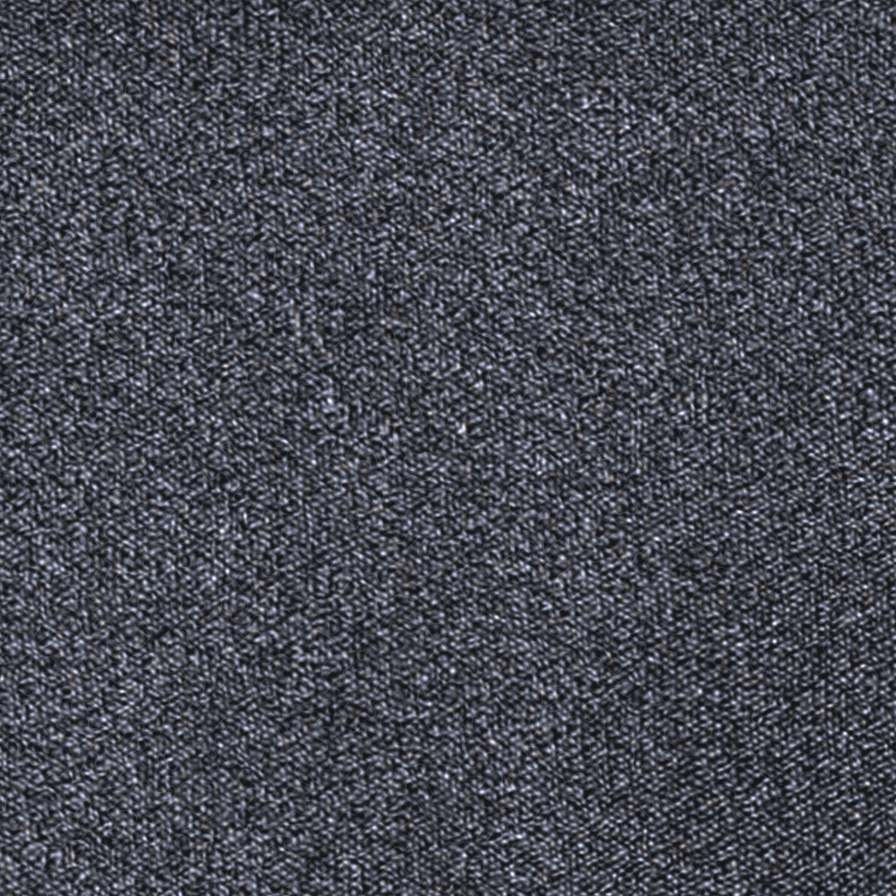
Give the GLSL for this texture, as a WebGL 1 fragment shader.

```glsl
precision highp float;
uniform vec2 u_resolution;

vec2 hash2(vec2 p) {
  vec3 q = fract(p.xyx * vec3(0.1031, 0.1030, 0.0973));
  q += dot(q, q.yzx + 33.33);
  return fract((q.xx + q.yz) * q.zy);
}

float gradientNoise(vec2 p) {
  vec2 i = floor(p), f = fract(p);
  vec2 w = f * f * f * (f * (f * 6.0 - 15.0) + 10.0);
  vec2 e = vec2(0.0, 1.0);
  float a = dot(hash2(i) * 2.0 - 1.0, f);
  float b = dot(hash2(i + e.yx) * 2.0 - 1.0, f - e.yx);
  float c = dot(hash2(i + e.xy) * 2.0 - 1.0, f - e.xy);
  float d = dot(hash2(i + e.yy) * 2.0 - 1.0, f - e.yy);
  return mix(mix(a, b, w.x), mix(c, d, w.x), w.y);
}

// Staggered rows of soft oval stitches, each with its own sheen and tilt
float stitches(vec2 p) {
  float sum = 0.0;
  for (int j = -1; j <= 1; j++) {
    float row = floor(p.y) + float(j);
    float x = p.x - 0.5 * mod(row, 2.0);
    for (int i = -1; i <= 1; i++) {
      vec2 cell = vec2(floor(x) + float(i), row);
      vec2 jitter = hash2(cell + 311.0) - 0.5;
      vec2 q = vec2(x, p.y) - cell - 0.5 - 0.36 * jitter;
      vec2 h = hash2(cell + 57.0);
      float tilt = -1.05 + 1.6 * jitter.x;
      float along = dot(q, vec2(cos(tilt), sin(tilt)));
      float dist2 = 1.35 * dot(q, q) - 0.7 * along * along;
      float sheen = 0.27 + 0.36 * h.x + 0.26 * smoothstep(0.92, 1.0, h.y);
      sum += sheen * exp(-7.5 * dist2);
    }
  }
  return sum;
}

void main() {
  vec2 uv = gl_FragCoord.xy / min(u_resolution.x, u_resolution.y);

  // Weave lattice, turned to the twill angle, with broad and fine warping
  vec2 warp = vec2(gradientNoise(uv * 5.0), gradientNoise(uv * 5.0 + 40.0));
  vec2 wobble = vec2(gradientNoise(uv * 45.0 + 3.0), gradientNoise(uv * 45.0 + 83.0));
  vec2 p = mat2(0.866, -0.5, 0.5, 0.866) * uv * 116.0 + 1.5 * warp + 0.5 * wobble + 200.0;
  float light = 0.085 + stitches(p);

  // Twill ribs show most towards the lower right
  float ribs = smoothstep(0.1, 0.9, uv.x - uv.y + 0.3 * gradientNoise(uv * 4.0));
  light *= 1.0 + 0.2 * ribs * cos(6.2832 * (p.y - 0.5));

  // Fine grain and curled loose fibres
  light += 0.12 * gradientNoise(uv * vec2(190.0, 230.0) + 9.0);
  float curl = abs(gradientNoise(uv * 75.0 + 23.0));
  light += 0.1 * (1.0 - smoothstep(0.0, 0.14, curl)) - 0.03;

  // Broad mottling
  float mottle = 0.14 * gradientNoise(uv * 3.0 + 17.0)
               + 0.1 * gradientNoise(uv * 11.0 + 5.0)
               + 0.12 * gradientNoise(uv * 36.0 + 71.0);
  float shade = 1.03 + mottle - 0.11 * ribs - 0.1 * smoothstep(0.85, 1.05, uv.y);
  light = max(light * shade, 0.09);

  // Blue-grey yarn with scattered warmer threads
  float warm = smoothstep(0.1, 0.35, gradientNoise(uv * 80.0 + 130.0));
  vec3 tint = mix(vec3(0.94, 0.97, 1.11), vec3(1.02, 0.98, 1.02), warm);
  gl_FragColor = vec4(clamp(light * tint, 0.0, 1.0), 1.0);
}
```
